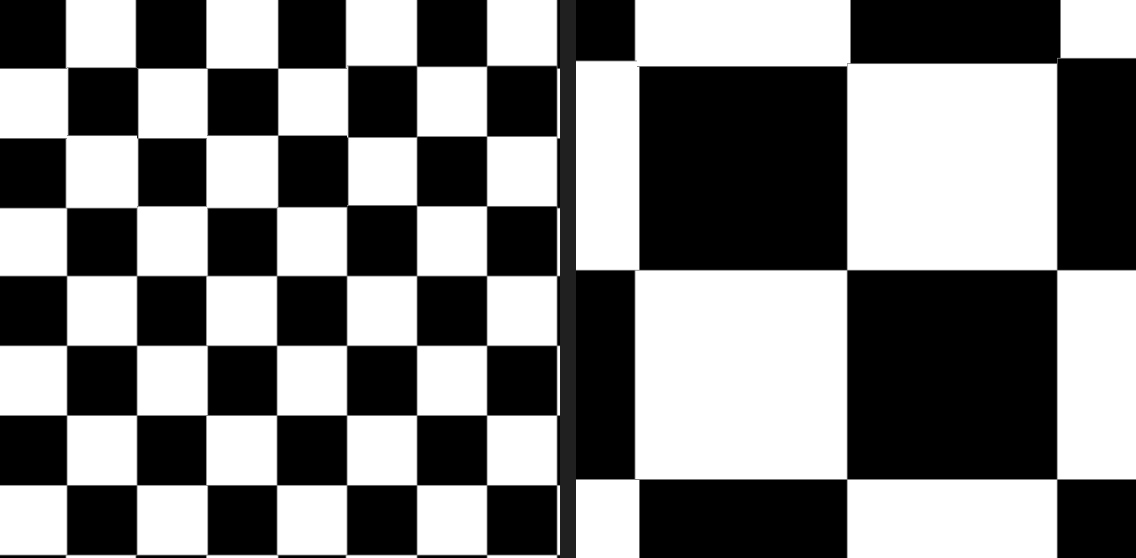
Left, the full canvas; right, a detail of the centre.
Reproduce this pattern procedurally as a WebGL 2 fragment shader.

```glsl
#version 300 es
precision highp float;

#define REPEATS 8.0        // squares across and down
#define ORIGIN 0.042       // first line lies this far outside, in squares
#define ZIGZAG 0.0104      // sideways step of the uneven column line
#define ZIGZAG_LINE 3.0
#define SLIP_X 0.016       // slip of column lines in the upper rows
#define SLIP_Y 0.026       // slip of the upper row lines
#define WORN_ROWS 3.0
#define WORN_COLUMNS 5.0
#define EDGE_PIXELS 0.85   // half width of the smoothed edge

uniform vec2 u_resolution;
out vec4 fragColor;

const vec3 INK = vec3(0.0);
const vec3 PAPER = vec3(1.0);

float hash(vec2 p) {
    return fract(sin(dot(p, vec2(127.1, 311.7))) * 43758.5453);
}

// Sideways slip of a column line within one row
float columnSlip(float line, float row) {
    line = mod(line, REPEATS);
    row = mod(row, REPEATS);
    if (line == ZIGZAG_LINE) return ZIGZAG * (2.0 * mod(row, 2.0) - 1.0);
    bool worn = line > 0.0 && line <= WORN_COLUMNS && row < WORN_ROWS;
    return worn ? SLIP_X * (2.0 * step(0.5, hash(vec2(line, row))) - 1.0) : 0.0;
}

// Vertical slip of a row line within one column, mostly downward
float rowSlip(float line, float column) {
    line = mod(line, REPEATS);
    column = mod(column, REPEATS);
    bool worn = line > 0.0 && line <= WORN_ROWS;
    float stepIndex = floor(hash(vec2(column + 17.0, line)) * 4.0) - 1.0;
    return worn ? SLIP_Y * 0.5 * stepIndex : 0.0;
}

void main() {
    // Grid counted from the upper left, wrapping after REPEATS squares
    vec2 uv = gl_FragCoord.xy / u_resolution;
    vec2 grid = vec2(uv.x, 1.0 - uv.y) * REPEATS + ORIGIN;
    vec2 line = floor(grid + 0.5);
    vec2 offset = grid - line;

    // Signed distance to the nearest slipped lines
    offset.y -= rowSlip(line.y, floor(grid.x));
    float row = line.y - (offset.y < 0.0 ? 1.0 : 0.0);
    offset.x -= columnSlip(line.x, row);

    // Alternate the squares with smoothed edges
    vec2 edge = EDGE_PIXELS * REPEATS / u_resolution;
    vec2 side = clamp(offset / edge, -1.0, 1.0);
    float parity = 1.0 - 2.0 * mod(line.x + line.y, 2.0);
    float ink = 0.5 + 0.5 * parity * side.x * side.y;

    fragColor = vec4(mix(PAPER, INK, ink), 1.0);
}
```
